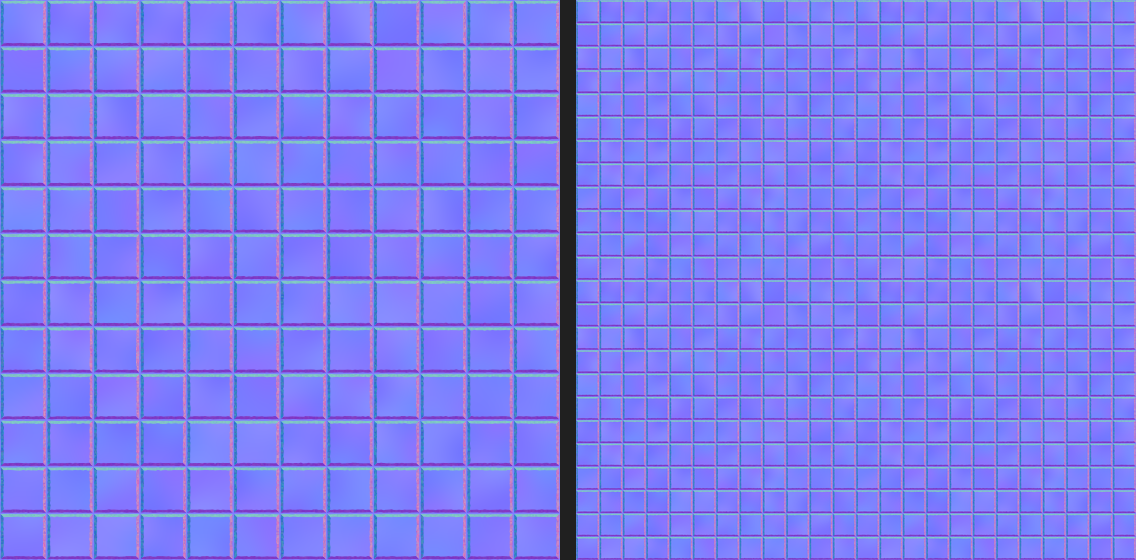
Left: one tile. Right: repeated 2 by 2.
Write a three.js fragment shader that draws this texture map.

```glsl
#define TILES 12.0
#define GAP 0.017
#define BEVEL 0.060
#define SOFT 0.014
#define SLOPE 0.275
#define DIP 0.235
#define WOBBLE 0.017
#define GRAIN 0.18
#define ROUGH_FREQ 18.0
#define GRAIN_FREQ 32.0
#define TINT 0.115
#define MITRE 0.016

varying vec2 vUv;

vec2 hash2(vec2 p) {
  vec3 q = fract(p.xyx * vec3(0.1031, 0.1030, 0.0973));
  q += dot(q, q.yzx + 33.33);
  return fract((q.xx + q.yz) * q.zy);
}

// Two-channel value noise that wraps after a whole number of cells
vec2 wrapNoise(vec2 p, float period) {
  vec2 i = floor(p);
  vec2 f = fract(p);
  f = f * f * (3.0 - 2.0 * f);
  vec2 a = hash2(mod(i, period));
  vec2 b = hash2(mod(i + vec2(1.0, 0.0), period));
  vec2 c = hash2(mod(i + vec2(0.0, 1.0), period));
  vec2 d = hash2(mod(i + 1.0, period));
  return mix(mix(a, b, f.x), mix(c, d, f.x), f.y);
}

void main() {
  vec2 grid = vUv * TILES;
  vec2 cell = mod(floor(grid), TILES);
  vec2 local = fract(grid) - 0.5;

  // Distance to the nearest tile side, with chipped inner and outer rims
  vec2 side = 0.5 - abs(local);
  float edge = min(side.x, side.y);
  vec2 chip = (wrapNoise(grid * ROUGH_FREQ, TILES * ROUGH_FREQ) - 0.5) * WOBBLE;
  float rise = smoothstep(GAP - SOFT, GAP + SOFT, edge + 0.6 * chip.x);
  float inner = smoothstep(-SOFT, SOFT, edge - GAP - BEVEL + chip.y);
  float bevel = rise * (1.0 - inner);

  // Outward facing of the bevel, blended along the mitred corners
  float upright = smoothstep(-MITRE, MITRE, side.y - side.x);
  vec2 facing = sign(local) * vec2(upright, 1.0 - upright);
  float steep = max(upright, 1.0 - upright);

  // Worn grain, stronger on the upright bevels
  vec2 grain = wrapNoise(grid * GRAIN_FREQ + 0.5, TILES * GRAIN_FREQ) - 0.5;
  grain *= GRAIN * mix(0.4, 1.0, upright);

  // Broad undulation, different in each tile
  vec2 offset = floor(hash2(cell + 7.0) * 200.0) + 20.0;
  vec2 sway = vec2(local.x + 0.4 * local.y, local.y - 0.5 * local.x);
  vec2 tilt = wrapNoise(sway * 1.1 + offset + 0.5, 256.0) - 0.5;

  // Encode the surface normal
  vec2 slope = bevel * (facing * SLOPE + grain) + inner * tilt * TINT;
  float height = 1.0 - bevel * (DIP * steep + 0.3 * grain.x);
  gl_FragColor = vec4(0.5 + slope, height, 1.0);
}
```
